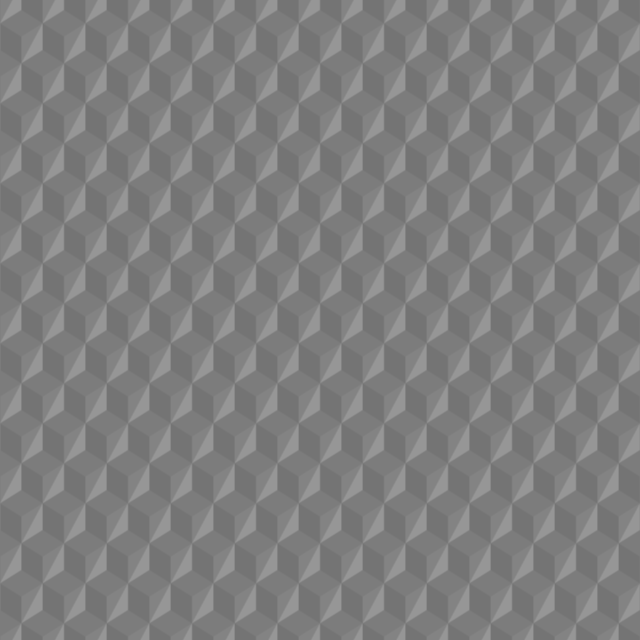
Write a three.js fragment shader that draws this pattern.

```glsl
varying vec2 vUv;

const vec2 REPEATS = vec2(15.0, 16.0);   // cubes across, staggered rows up
const float ROW_SHIFT = 1.0 / 12.0;      // height of the lowest row of centres
const float EDGE_WIDTH = 1.5 / 512.0;    // softness of edges, in canvas widths
const int SAMPLES = 5;                   // samples per side for smoothing

const float TOP_GREY = 0.486;
const float LEFT_GREY = 0.455;
const float RIGHT_GREY = 0.515;
const float LIGHT_GREY = 0.59;

// Offset from the nearest centre of a staggered hexagonal lattice
vec2 hexOffset(vec2 p) {
  vec2 period = vec2(1.0, 2.0);
  vec2 evenRow = mod(p + 0.5 * period, period) - 0.5 * period;
  vec2 oddRow = mod(p, period) - 0.5 * period;
  vec2 regular = vec2(1.0, 0.866);
  return length(evenRow * regular) < length(oddRow * regular) ? evenRow : oddRow;
}

// Grey of a cube face, with the right face split along its diagonal
float cubeShade(vec2 q) {
  if (q.y > abs(q.x) * 2.0 / 3.0) return TOP_GREY;
  if (q.x < 0.0) return LEFT_GREY;
  return q.y < 2.0 * q.x - 2.0 / 3.0 ? LIGHT_GREY : RIGHT_GREY;
}

float cubePattern(vec2 uv, vec2 repeats) {
  return cubeShade(hexOffset(uv * repeats - vec2(0.0, ROW_SHIFT)));
}

void main() {
  // Average a small grid of samples for smooth edges
  float shade = 0.0;
  for (int i = 0; i < SAMPLES; i++) {
    for (int j = 0; j < SAMPLES; j++) {
      vec2 jitter = (vec2(float(i), float(j)) + 0.5) / float(SAMPLES) - 0.5;
      shade += cubePattern(vUv + jitter * EDGE_WIDTH, REPEATS);
    }
  }
  gl_FragColor = vec4(vec3(shade / float(SAMPLES * SAMPLES)), 1.0);
}
```
